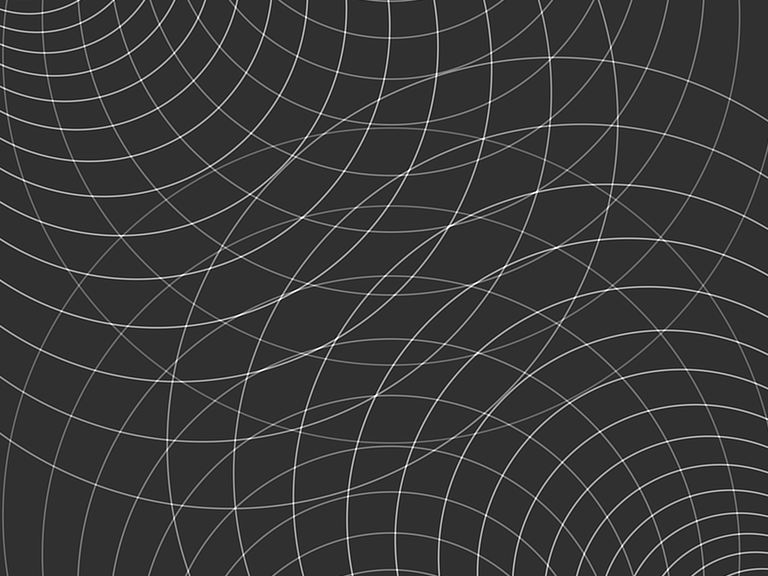
Give the GLSL for this background, as a WebGL 1 fragment shader.

```glsl
precision highp float;
// Four pencils of shrinking circles drawn as fine pale lines on charcoal.

uniform vec2 u_resolution;

// Lengths are in canvas heights.
#define GROUND 0.188
#define OUTER_RADIUS 0.6736
#define OUTER_OFFSET 0.6597
#define SHRINK 0.8985
#define RINGS 15
#define LINE_WIDTH 0.00234
#define DIAGONAL_INK 0.58
#define VERTICAL_INK 0.36
#define OUTER_FADE 0.75

const float PI = 3.14159265;

float sinc(float x) {
    float a = PI * max(abs(x), 0.0001);
    return sin(a) / a;
}

// Crisp line profile: bright core with a faint dark edge on both sides.
float lineProfile(float dist, float width) {
    float x = abs(dist) / width;
    return x < 3.0 ? sinc(x) * sinc(x / 3.0) : 0.0;
}

// Circles whose centres and radii shrink together towards the apex.
float circlePencil(vec2 p, vec2 apex, vec2 direction, float ink) {
    float width = max(LINE_WIDTH, 0.9 / u_resolution.y);
    vec2 offset = normalize(direction) * OUTER_OFFSET;
    float scale = 1.0;
    float light = 0.0;
    for (int i = 0; i < RINGS; i++) {
        float dist = length(p - apex - offset * scale) - OUTER_RADIUS * scale;
        float strength = mix(OUTER_FADE, 1.0, smoothstep(0.0, 3.0, float(i)));
        light += strength * lineProfile(dist, width);
        scale *= SHRINK;
    }
    return ink * light;
}

void main() {
    vec2 p = gl_FragCoord.xy / u_resolution.y;
    float shade = GROUND;

    // Stronger pencils from the upper left and lower right corners
    vec2 diagonal = vec2(0.702, -0.712);
    shade += circlePencil(p, vec2(-0.0642, 1.2604), diagonal, DIAGONAL_INK);
    shade += circlePencil(p, vec2(1.4271, -0.2431), -diagonal, DIAGONAL_INK);

    // Fainter pencils from above and below
    vec2 down = vec2(0.0, -1.0);
    shade += circlePencil(p, vec2(0.6788, 1.5642), down, VERTICAL_INK);
    shade += circlePencil(p, vec2(0.6788, -0.5556), -down, VERTICAL_INK);

    gl_FragColor = vec4(vec3(clamp(shade, 0.0, 1.0)), 1.0);
}
```
